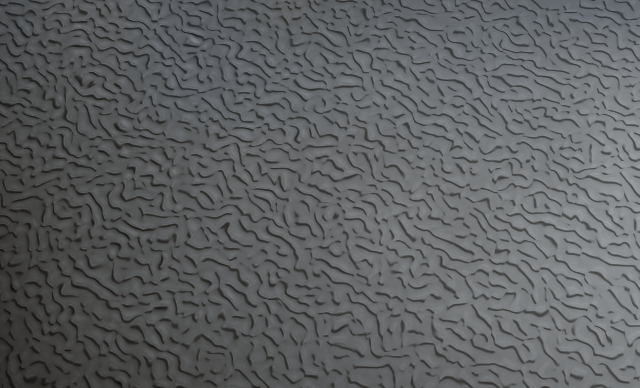
Reproduce this texture procedurally as a Shadertoy shader.

```glsl
// Draws grey moulded plastic with a wormy embossed grain under a soft side light.

const float TAU = 6.2831853;
const vec2 LIGHT_DIR = vec2(0.515, 0.857);
const vec3 WARM_SHADE = vec3(1.02, 1.0, 0.95);
const vec3 COOL_SHADE = vec3(0.98, 1.0, 1.015);
const vec3 SKY_TINT = vec3(0.95, 1.0, 1.06);

// Four random values per cell, without sine
vec4 hash4(vec3 p) {
    vec4 q = fract(p.xyzx * vec4(0.1031, 0.1030, 0.0973, 0.1099));
    q += dot(q, q.wzxy + 33.33);
    return fract((q.xxyz + q.yzzw) * q.zywx);
}

float valueNoise(vec2 p, float seed) {
    vec2 i = floor(p), f = fract(p);
    f = f * f * (3.0 - 2.0 * f);
    float a = hash4(vec3(i, seed)).x;
    float b = hash4(vec3(i + vec2(1, 0), seed)).x;
    float c = hash4(vec3(i + vec2(0, 1), seed)).x;
    float d = hash4(vec3(i + vec2(1, 1), seed)).x;
    return mix(mix(a, b, f.x), mix(c, d, f.x), f.y);
}

// Sum of small windowed waves: height in x, gradient in yz
vec3 wormField(vec2 p, float meanAngle, float spread, float frequency) {
    vec2 cell = floor(p);
    vec3 field = vec3(0.0);
    for (int y = -1; y <= 1; y++)
    for (int x = -1; x <= 1; x++)
    for (int k = 0; k < 2; k++) {
        vec2 id = cell + vec2(x, y);
        vec4 rnd = hash4(vec3(id + 71.0, float(k) * 17.0 + 5.0));
        vec2 d = p - id - rnd.xy;
        float window = max(1.0 - dot(d, d), 0.0);
        float angle = meanAngle + (rnd.z - 0.5) * spread;
        vec2 wave = TAU * frequency * vec2(cos(angle), sin(angle));
        float phase = dot(wave, d) + TAU * rnd.w;
        float weight = window * window;
        field.x += weight * cos(phase);
        field.yz -= weight * sin(phase) * wave + 4.0 * window * d * cos(phase);
    }
    return field;
}

// Grain coordinates: cells shrink towards the far, upper edge
vec2 grainSpace(vec2 p, float aspect) {
    vec2 q = vec2((p.x - 0.5 * aspect) * (21.0 + 4.0 * p.y),
                  p.y * (21.0 + 5.0 * p.y)) + 40.0;
    vec2 bend = vec2(valueNoise(q * 1.3, 2.0), valueNoise(q * 1.3, 9.0)) - 0.5;
    return q + 0.45 * bend;
}

// Broad light: dark lower left, bright right middle
float broadLight(vec2 uv) {
    float left = mix(0.165, 0.30, uv.y);
    float arch = 2.0 * uv.y - 0.9;
    float right = 0.445 + 0.10 * (1.0 - arch * arch);
    return mix(left, right, pow(uv.x, 0.75));
}

// Relative brightness of the relief: groove line, lit rim and soft slope
float reliefShade(vec3 field, float lineWidth, float gloss) {
    float steepness = max(length(field.yz), 4.0);
    float facing = dot(field.yz / steepness, LIGHT_DIR);
    float away = smoothstep(0.15, 0.8, facing);
    float dist = field.x / steepness;
    float groove = exp(-pow(abs(dist) / lineWidth, 2.0)) * away;
    float rimDist = (dist - 0.2) / 0.1;
    float rim = exp(-rimDist * rimDist) * away;
    float slope = -dot(field.yz, LIGHT_DIR) / 8.0;
    float crest = smoothstep(0.2, 1.3, field.x);
    return 1.0 - 0.43 * groove + (0.05 + 0.16 * gloss) * rim
         + (0.03 + 0.09 * gloss) * slope + 0.07 * crest;
}

void mainImage(out vec4 fragColor, in vec2 fragCoord) {
    vec2 uv = fragCoord / iResolution.xy;
    float aspect = iResolution.x / iResolution.y;
    vec2 p = vec2(uv.x * aspect, uv.y);

    // Embossed worms, mostly falling to the right
    vec3 field = wormField(grainSpace(p, aspect), 0.98, 2.3, 1.25);
    float pixelSize = 25.0 / iResolution.y;
    float lineWidth = max(0.085, 0.9 * pixelSize);
    float gloss = 1.0 - smoothstep(0.0, 0.85, uv.x);
    float relief = reliefShade(field, lineWidth, gloss);

    // Uneven light and faint surface grain
    float light = broadLight(uv);
    light *= 0.97 + 0.08 * valueNoise(p * 5.0, 4.0);
    light += 0.012 * (valueNoise(p * 170.0, 6.0) - 0.5);

    // Cool in the light, warm in the dark, a hint of sky at the top
    float tone = light * relief;
    vec3 tint = mix(WARM_SHADE, COOL_SHADE, smoothstep(0.15, 0.40, tone));
    float sky = smoothstep(0.5, 1.0, uv.y) * valueNoise(p * 4.0, 8.0);
    tint = mix(tint, SKY_TINT, sky);
    fragColor = vec4(clamp(tone * tint, 0.0, 1.0), 1.0);
}
```
